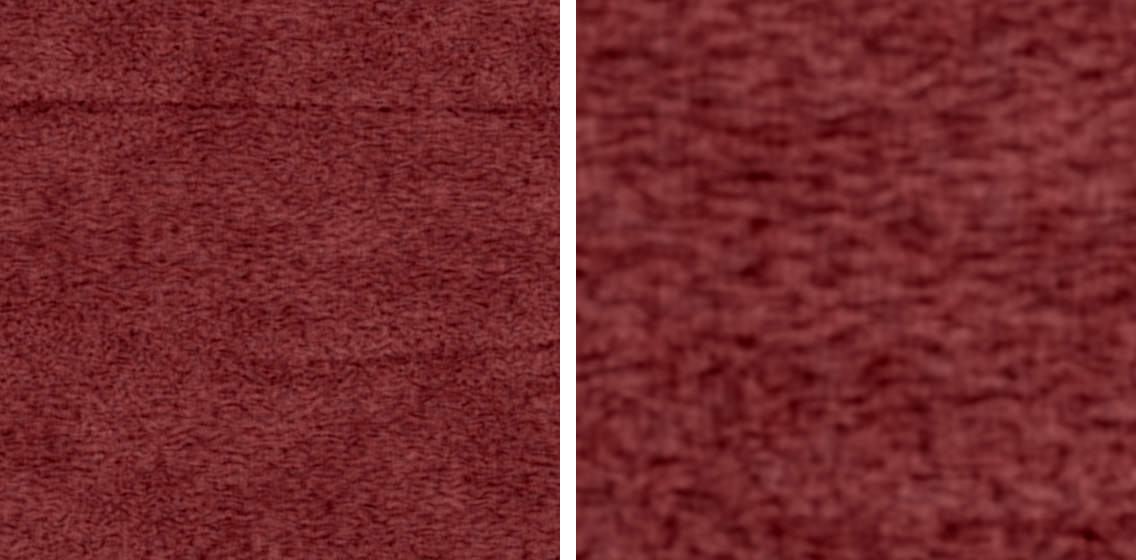
Left: the whole. Right: its middle third, enlarged.
Write a WebGL 2 fragment shader that draws this texture.

```glsl
#version 300 es
precision highp float;
// Deep red terry cloth: short, wavering horizontal tufts from stretched gradient
// noise, mixed with a crinkled pile in patches, then broad shading and a few
// soft horizontal creases. One tone value shifts the base dye lighter or darker.
uniform vec2 u_resolution;
out vec4 fragColor;

// Integer hash giving a unit gradient for a lattice cell.
vec2 cellGradient(vec2 cell) {
  uvec2 h = uvec2(ivec2(cell)) * 1664525u + 1013904223u;
  h.x += h.y * 1664525u;
  h.y += h.x * 1664525u;
  h ^= h >> 16u;
  h.x += h.y * 1664525u;
  h.y += h.x * 1664525u;
  h ^= h >> 16u;
  float angle = float(h.x & 65535u) / 65536.0 * 6.28319;
  return vec2(cos(angle), sin(angle));
}

// Gradient noise, roughly -0.7 to 0.7.
float noise(vec2 p) {
  vec2 cell = floor(p), f = p - cell;
  vec2 w = f * f * f * (f * (f * 6.0 - 15.0) + 10.0);
  vec2 e = vec2(1.0, 0.0);
  float low = mix(dot(cellGradient(cell), f),
                  dot(cellGradient(cell + e.xy), f - e.xy), w.x);
  float high = mix(dot(cellGradient(cell + e.yx), f - e.yx),
                   dot(cellGradient(cell + e.xx), f - e.xx), w.x);
  return mix(low, high, w.y);
}

float bell(float distance, float width) {
  float d = distance / width;
  return exp(-d * d);
}

// Tufts of the pile: short dashes in some patches, crinkles in others.
float pile(vec2 p) {
  vec2 bend = vec2(noise(p * 23.0 + 7.0), noise(p * vec2(26.0, 21.0) + 40.0));
  vec2 q = p + bend * vec2(0.006, 0.007);
  float dashes = noise(q * vec2(40.0, 108.0)) + 0.7 * noise(q * vec2(62.0, 139.0) + 91.0);
  float crinkles = noise(q * vec2(78.0, 106.0) + 33.0) + 0.7 * noise(q.yx * vec2(132.0, 104.0) + 17.0);
  float patches = smoothstep(-0.25, 0.4, noise(p * vec2(3.2, 4.1) + 5.0));
  float crinkled = 0.1 + 0.65 * patches;
  float tufts = mix(dashes, crinkles, crinkled);
  tufts /= length(vec2(crinkled, 1.0 - crinkled));
  return tufts - 0.3 * tufts * tufts + 0.03;
}

// Darkening along the folds, with a lit lip above each.
float creases(vec2 p) {
  float wobble = 0.006 * noise(p * vec2(9.0, 2.0) + 3.0);
  float broken = 0.8 + 0.8 * noise(p * vec2(14.0, 30.0) + 61.0);

  float upper = p.y - (0.815 - 0.012 * p.x) - wobble;
  float tone = -0.11 * broken * bell(upper, 0.005);
  tone -= 0.065 * broken * bell(upper + 0.013, 0.006) * (1.0 - smoothstep(0.2, 0.5, p.x));
  tone += 0.025 * bell(upper - 0.022, 0.016);

  float run = max(p.x - 0.42, 0.0) / 0.58;
  float lower = p.y - (0.35 + 0.036 * run * run) - wobble;
  float reach = smoothstep(0.38, 0.52, p.x);
  tone -= 0.07 * reach * broken * bell(lower, 0.006);
  tone -= 0.045 * broken * bell(lower + 0.025, 0.02) * bell(p.x - 0.55, 0.13);
  tone += 0.02 * reach * bell(lower - 0.025, 0.018);

  float side = p.y - 0.58 - 0.05 * (p.x - 0.9) - wobble;
  return tone - 0.045 * broken * smoothstep(0.84, 0.96, p.x) * bell(side, 0.007);
}

void main() {
  vec2 p = gl_FragCoord.xy / u_resolution;

  // Broad shading: cloudy patches and long horizontal streaks.
  float shade = 0.052 * noise(p * vec2(4.0, 5.5) + 12.0)
              + 0.05 * noise(p * vec2(7.0, 24.0) + 71.0)
              + 0.04 * noise(p * vec2(15.0, 13.0) + 29.0);

  // Fine upright ribs of the knit and a light fibre grain.
  float ribs = 0.05 * noise(p * vec2(150.0, 48.0) + 23.0);
  float grain = 0.05 * noise(p * 165.0 + 83.0);

  float tone = 0.165 * pile(p) + shade + ribs + grain + creases(p);
  float fade = 0.045 * noise(p * vec2(30.0, 42.0) + 53.0);
  vec3 colour = vec3(0.449, 0.151, 0.162) + tone * vec3(1.0, 0.94, 0.9);
  colour += fade * vec3(-0.2, 0.5, 0.5);
  fragColor = vec4(clamp(colour, 0.0, 1.0), 1.0);
}
```
